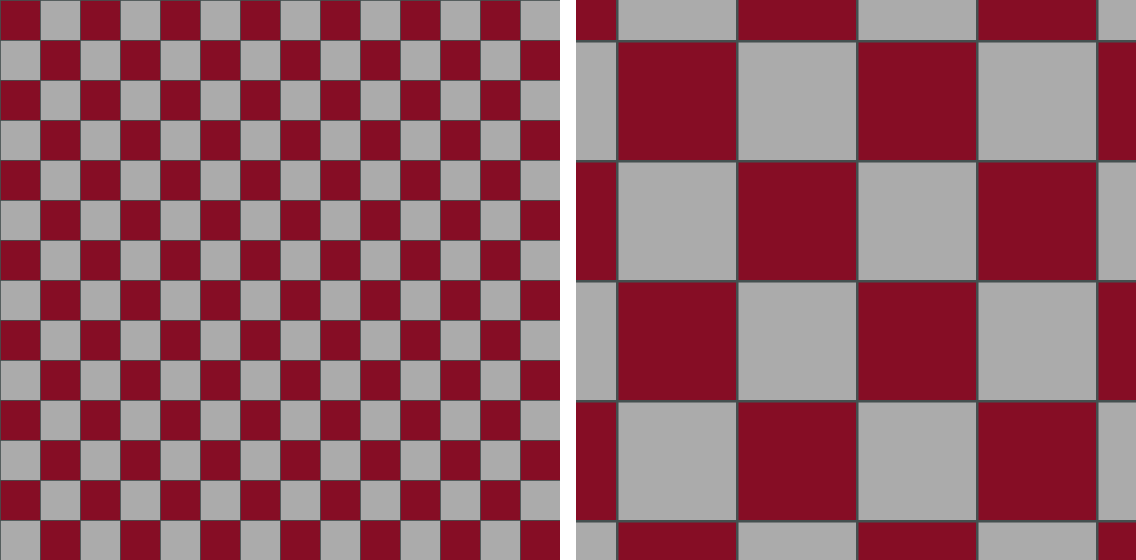
Left, the full canvas; right, a detail of the centre.
This pattern is drawn by a three.js fragment shader. Its source:

```glsl
varying vec2 vUv;

const float CELLS = 14.0;
const float GROUT_WIDTH = 0.021; // fraction of one cell
const vec3 RED = vec3(0.525, 0.05, 0.145);
const vec3 GREY = vec3(0.67);
const vec3 GROUT = vec3(0.27, 0.31, 0.31);

// Running integral of a square wave: +1 on even cells, -1 on odd cells
vec2 squareIntegral(vec2 p) {
  return 1.0 - abs(mod(p, 2.0) - 1.0);
}

// Running integral of a line that opens every cell
vec2 lineIntegral(vec2 p, float width) {
  return floor(p) * width + min(fract(p), width);
}

// Box-filtered checker: 1 on even cells, 0 on odd cells
float checker(vec2 p, vec2 footprint) {
  vec2 h = 0.5 * footprint;
  vec2 wave = (squareIntegral(p + h) - squareIntegral(p - h)) / footprint;
  return 0.5 + 0.5 * wave.x * wave.y;
}

// Box-filtered coverage of the lines in both directions
float gridLines(vec2 p, float width, vec2 footprint) {
  vec2 h = 0.5 * footprint;
  vec2 cover = (lineIntegral(p + h, width) - lineIntegral(p - h, width)) / footprint;
  return 1.0 - (1.0 - cover.x) * (1.0 - cover.y);
}

void main() {
  // Cells are counted from the upper left corner
  vec2 p = vec2(vUv.x, 1.0 - vUv.y) * CELLS;
  vec2 footprint = max(fwidth(p), vec2(0.0001));

  vec3 color = mix(GREY, RED, checker(p, footprint));
  color = mix(color, GROUT, gridLines(p, GROUT_WIDTH, footprint));
  gl_FragColor = vec4(color, 1.0);
}
```
